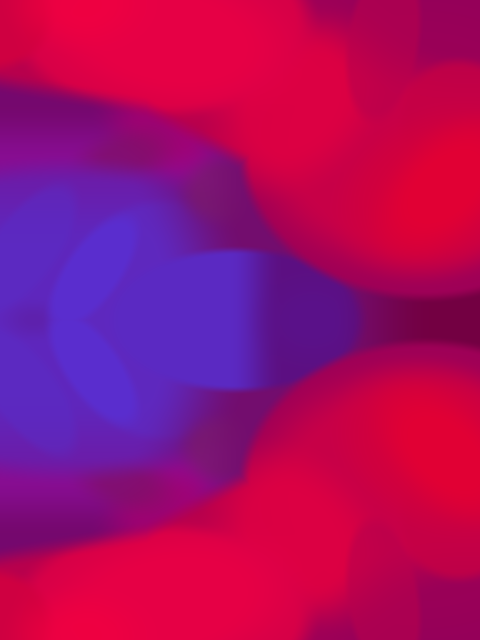
Give the GLSL for this background, as a WebGL 2 fragment shader.

```glsl
#version 300 es
precision highp float;
// Mirrored soft-focus abstract: a blue-violet lens on the left held between crimson lobes.

uniform vec2 u_resolution;
out vec4 fragColor;

// Coverage of a tilted ellipse; soft is the relative half width of its edge.
float blob(vec2 p, vec2 center, vec2 radius, float tilt, float soft) {
    float c = cos(tilt), s = sin(tilt);
    vec2 q = mat2(c, -s, s, c) * (p - center);
    return 1.0 - smoothstep(1.0 - soft, 1.0 + soft, length(q / radius));
}

// Violet core: cool on the left, plum then maroon toward the right.
vec3 violetCore(vec2 p) {
    vec3 col = mix(vec3(0.37, 0.15, 0.74), vec3(0.42, 0.11, 0.66), smoothstep(0.9, 1.8, p.y));
    col = mix(col, vec3(0.35, 0.17, 0.77), 0.5 * blob(p, vec2(0.3, 0.85), vec2(0.9, 0.38), 0.95, 0.15));
    col = mix(col, vec3(0.37, 0.12, 0.65), 0.7 * blob(p, vec2(0.4, 0.0), vec2(0.25, 0.16), 0.0, 0.9));

    // Wide lens with a bright crescent along its left side
    col = mix(col, vec3(0.37, 0.16, 0.75), 0.7 * blob(p, vec2(2.0, 0.0), vec2(1.36, 1.42), 0.0, 0.06));
    col = mix(col, vec3(0.35, 0.18, 0.82), 0.85 * blob(p, vec2(1.12, 0.58), vec2(0.78, 0.32), 0.95, 0.18));

    // Plum shade on the right, with the inner lens cutting through it
    float shade = smoothstep(2.1, 3.3, p.x + 0.35 * p.y);
    vec3 outer = mix(col, vec3(0.45, 0.05, 0.43), shade);
    vec3 inner = mix(vec3(0.355, 0.16, 0.76), vec3(0.36, 0.06, 0.51), smoothstep(2.75, 3.4, p.x));
    inner = mix(inner, vec3(0.35, 0.07, 0.55), 0.7 * blob(p, vec2(3.75, 0.0), vec2(0.5, 0.4), 0.0, 0.7));
    col = mix(outer, inner, blob(p, vec2(2.85, 0.0), vec2(1.5, 0.84), 0.0, 0.07));
    return mix(col, vec3(0.45, 0.0, 0.26), smoothstep(4.0, 5.2, p.x));
}

// Plum band that separates the core from the upper lobes.
vec3 plumBand(vec3 col, vec2 p) {
    vec3 band = mix(vec3(0.53, 0.05, 0.57), vec3(0.46, 0.03, 0.43), smoothstep(1.9, 2.6, p.y));
    band = mix(band, vec3(0.65, 0.0, 0.44), 0.8 * blob(p, vec2(1.95, 2.3), vec2(0.6, 0.4), -0.5, 0.6));
    band = mix(band, vec3(0.50, 0.06, 0.40), 0.7 * blob(p, vec2(1.5, 1.95), vec2(0.5, 0.28), 0.3, 0.6));
    col = mix(col, band, smoothstep(1.58, 1.95, p.y + 0.1 * p.x * (p.x - 1.6)));
    return mix(col, vec3(0.48, 0.10, 0.43), 0.8 * blob(p, vec2(2.7, 1.55), vec2(0.46, 0.36), 0.0, 0.4));
}

// Crimson field with overlapping brighter and darker lobes.
vec3 crimsonField(vec2 p) {
    vec3 col = mix(vec3(0.62, 0.0, 0.34), vec3(0.78, 0.0, 0.28),
                   blob(p, vec2(5.0, 2.15), vec2(1.9, 1.5), 0.0, 0.22));
    col = mix(col, vec3(0.72, 0.0, 0.30), 1.0 - smoothstep(2.5, 3.2, p.x));
    col = mix(col, vec3(0.87, 0.0, 0.26), 0.9 * blob(p, vec2(3.55, 2.6), vec2(1.0, 0.75), 0.85, 0.4));

    // Purple corner and the faint discs in front of it
    col = mix(col, vec3(0.58, 0.0, 0.35), 0.9 * blob(p, vec2(5.6, 3.75), vec2(1.4, 0.85), 0.0, 0.4));
    col = mix(col, vec3(0.72, 0.0, 0.30), 0.6 * blob(p, vec2(4.6, 3.35), vec2(0.42, 0.95), -0.15, 0.12));
    col = mix(col, vec3(0.77, 0.0, 0.27), 0.8 * blob(p, vec2(5.5, 2.4), vec2(0.68, 0.7), 0.0, 0.13));

    // Glow at the right edge
    col = mix(col, vec3(0.82, 0.0, 0.24), 0.9 * blob(p, vec2(5.3, 1.55), vec2(1.15, 0.85), 0.4, 0.3));
    col = mix(col, vec3(0.89, 0.0, 0.20), 0.9 * blob(p, vec2(5.35, 1.6), vec2(0.85, 0.5), 0.75, 0.45));

    // Large upper lobe and its neighbour in the corner
    col = mix(col, vec3(0.84, 0.0, 0.28), blob(p, vec2(1.95, 3.55), vec2(1.75, 1.05), 0.0, 0.1));
    col = mix(col, vec3(0.91, 0.0, 0.27), 0.9 * blob(p, vec2(2.0, 3.4), vec2(1.4, 0.75), -0.2, 0.4));
    col = mix(col, vec3(0.82, 0.0, 0.25), 0.9 * blob(p, vec2(-0.1, 3.65), vec2(0.7, 0.62), 0.0, 0.15));
    return mix(col, vec3(0.95, 0.0, 0.25), 0.7 * blob(p, vec2(0.95, 3.8), vec2(0.6, 0.4), 0.0, 0.7));
}

void main() {
    // Canvas spans 5.76 by 7.68 units, folded about its horizontal middle
    vec2 p = gl_FragCoord.xy / u_resolution * vec2(5.76, 7.68);
    p.y = abs(p.y - 3.84);

    vec3 col = violetCore(p);
    float upper = 1.0 - smoothstep(2.3, 3.1, p.x);
    col = mix(col, plumBand(col, p), upper);

    // Crimson covers a big right ellipse and everything above a bent line
    float bend = min(2.85 - 0.18 * p.x, 3.5 - 0.55 * p.x);
    float above = smoothstep(-0.14, 0.16, p.y - bend);
    float right = blob(p, vec2(5.1, 2.02), vec2(2.18, 1.75), 0.0, 0.045);
    col = mix(col, crimsonField(p), max(above * smoothstep(1.3, 1.9, p.y), right));

    fragColor = vec4(col, 1.0);
}
```
